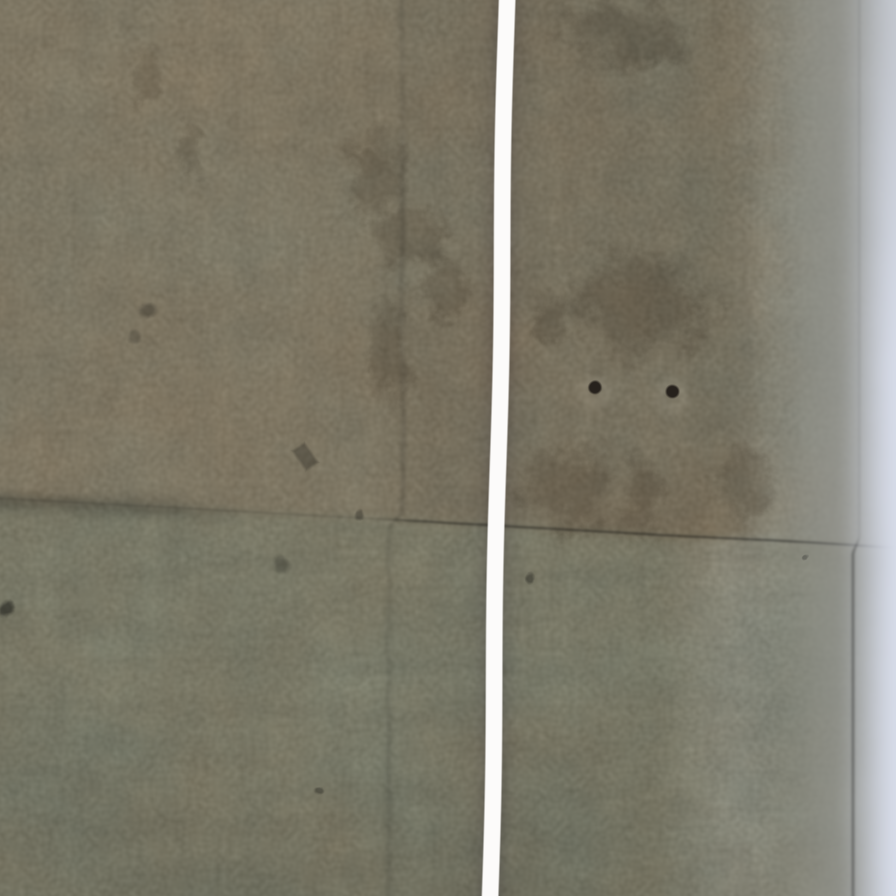
A Shadertoy shader for this texture:

```glsl
#define WARM_WALL vec3(0.490, 0.462, 0.388)
#define COOL_WALL vec3(0.475, 0.472, 0.402)
#define PALE_WALL vec3(0.535, 0.538, 0.495)
#define DAYLIGHT vec3(0.84, 0.86, 0.91)
#define STRIP_COLOR vec3(0.99, 0.985, 0.98)
#define STRIP_HALF_WIDTH 0.0093
#define GRAIN 0.045
#define MOTTLE 0.09
#define STAIN_DEPTH 0.17

// Stains: centre, radii
const vec4 STAINS[12] = vec4[12](
    vec4(0.420, 0.800, 0.035, 0.065), vec4(0.455, 0.735, 0.055, 0.035),
    vec4(0.495, 0.675, 0.035, 0.035), vec4(0.710, 0.660, 0.085, 0.070),
    vec4(0.635, 0.460, 0.060, 0.050), vec4(0.830, 0.460, 0.035, 0.045),
    vec4(0.615, 0.645, 0.022, 0.028), vec4(0.715, 0.450, 0.030, 0.050),
    vec4(0.163, 0.910, 0.025, 0.040), vec4(0.215, 0.835, 0.018, 0.030),
    vec4(0.700, 0.960, 0.080, 0.045), vec4(0.435, 0.610, 0.025, 0.070));

// Small pits: centre, radius, strength
const vec4 PITS[8] = vec4[8](
    vec4(0.165, 0.652, 0.011, 0.25), vec4(0.006, 0.320, 0.010, 0.45),
    vec4(0.594, 0.355, 0.007, 0.32), vec4(0.315, 0.370, 0.013, 0.22),
    vec4(0.354, 0.116, 0.006, 0.28), vec4(0.402, 0.427, 0.007, 0.25),
    vec4(0.150, 0.625, 0.009, 0.17), vec4(0.898, 0.378, 0.004, 0.30));

vec2 hashGradient(vec2 cell) {
    vec3 h = fract(cell.xyx * vec3(0.1031, 0.1030, 0.0973));
    h += dot(h, h.yzx + 33.33);
    return 2.0 * fract((h.xx + h.yz) * h.zy) - 1.0;
}

float gradientNoise(vec2 p) {
    vec2 i = floor(p), f = fract(p);
    vec2 w = f * f * f * (f * (f * 6.0 - 15.0) + 10.0);
    vec2 e = vec2(0.0, 1.0);
    float low = mix(dot(hashGradient(i), f), dot(hashGradient(i + e.yx), f - e.yx), w.x);
    float high = mix(dot(hashGradient(i + e), f - e), dot(hashGradient(i + 1.0), f - 1.0), w.x);
    return mix(low, high, w.y);
}

float fbm(vec2 p) {
    float sum = 0.0, amp = 0.6;
    for (int i = 0; i < 5; i++) {
        sum += amp * gradientNoise(p);
        p = mat2(1.6, 1.2, -1.2, 1.6) * p + 7.3;
        amp *= 0.55;
    }
    return sum;
}

float lineMask(float d, float width) {
    return exp(-d * d / (width * width));
}

float boltHole(vec2 p, float radius) {
    float aa = max(0.0018, 1.0 / iResolution.y);
    return 1.0 - smoothstep(radius - aa, radius + aa, length(p));
}

void mainImage(out vec4 fragColor, in vec2 fragCoord) {
    vec2 uv = fragCoord / iResolution.xy;
    float aa = max(0.0014, 1.0 / iResolution.x);
    float broad = fbm(uv * 5.0 + 3.7);
    float fine = fbm(uv * 28.0 + 11.0);
    vec2 warp = vec2(fbm(uv * 19.0), fbm(uv * 19.0 + 41.0));

    // Upper and lower slabs
    float seamY = 0.444 - 0.055 * uv.x + 0.002 * broad;
    float upper = smoothstep(-0.012, 0.012, uv.y - seamY);
    vec3 color = mix(COOL_WALL, WARM_WALL, upper);
    float middle = smoothstep(0.40, 0.48, uv.x) * (1.0 - smoothstep(0.83, 0.87, uv.x));
    color *= 1.0 - 0.055 * middle * upper;
    float paleEdge = mix(0.79, 0.865, upper);
    float pale = smoothstep(paleEdge - 0.07, paleEdge + 0.04, uv.x + 0.02 * warp.x);
    color = mix(color, PALE_WALL, pale * mix(0.65, 0.9, upper));
    color *= 1.0 - 0.06 * (1.0 - smoothstep(0.0, 0.35, uv.y)) * (1.0 - pale);

    // Mottling, trowel streaks and grain
    float streaks = fbm(uv * vec2(6.0, 32.0) + 19.0);
    float drips = fbm(uv * vec2(38.0, 5.0) + 5.0);
    float calm = 1.0 - 0.7 * smoothstep(0.84, 0.94, uv.x);
    color *= 1.0 + calm * (MOTTLE * broad + 0.085 * fine
           + 0.09 * streaks * (1.0 - 0.6 * upper) + 0.05 * drips);
    color += GRAIN * calm * gradientNoise(uv * 150.0);
    color += vec3(0.035, -0.005, -0.025) * fbm(uv * 6.0 + 60.0) * calm;

    // Ragged stains
    float stain = 0.0;
    for (int i = 0; i < 12; i++) {
        vec2 q = (uv - STAINS[i].xy + 0.035 * warp) / STAINS[i].zw;
        float ragged = length(q) + 0.9 * fine;
        stain = max(stain, 1.0 - smoothstep(0.45, 1.15, ragged));
    }
    color *= 1.0 - STAIN_DEPTH * stain * (0.7 + 0.8 * warp.y) * vec3(0.9, 1.0, 1.1);

    // Pits and the slanted chip
    for (int i = 0; i < 8; i++) {
        float d = length(uv - PITS[i].xy + 0.012 * warp) / PITS[i].z;
        color *= 1.0 - PITS[i].w * (1.0 - smoothstep(0.4, 1.1, d));
    }
    vec2 chip = mat2(0.82, -0.57, 0.57, 0.82) * (uv - vec2(0.341, 0.490)) + 0.004 * warp;
    vec2 chipGap = abs(chip) - vec2(0.008, 0.013);
    color *= 1.0 - 0.25 * (1.0 - smoothstep(-0.002, 0.003, max(chipGap.x, chipGap.y)));

    // Casting joints
    float seamDist = uv.y - seamY;
    float leftPart = 1.0 - smoothstep(0.12, 0.34, uv.x);
    float rightPart = smoothstep(0.42, 0.47, uv.x);
    color *= 1.0 - 0.20 * leftPart * lineMask(seamDist + 0.003 + 0.01 * warp.x, 0.012);
    color *= 1.0 - (0.08 + 0.20 * rightPart) * lineMask(seamDist, 0.0022);
    float jointX = mix(0.434, 0.449, upper);
    color *= 1.0 - (0.09 + 0.12 * drips) * lineMask(uv.x - jointX + 0.004 * warp.x, 0.004);
    float edgeX = mix(0.952, 0.959, upper);

    // Daylight along the right side
    float glow = smoothstep(0.93, 1.005, uv.x + 0.006 * broad);
    float glowHeight = mix(1.0, 0.72, smoothstep(0.55, 1.0, uv.y));
    color = mix(color, vec3(0.64, 0.65, 0.66), 0.45 * smoothstep(0.86, 0.97, uv.x));
    color = mix(color, DAYLIGHT, glow * glowHeight);
    color *= 1.0 - mix(0.24, 0.05, upper) * lineMask(uv.x - edgeX, 0.0025);

    // Pair of bolt holes with worn rims
    for (int i = 0; i < 2; i++) {
        vec2 q = uv - vec2(0.664 + 0.086 * float(i), 0.568 - 0.005 * float(i));
        color += 0.045 * lineMask(length(q + vec2(0.0, 0.006)) - 0.012, 0.008);
        color = mix(color, vec3(0.15, 0.13, 0.11), boltHole(q + 0.002 * warp, 0.0072));
    }

    // Luminous vertical strip
    float stripX = 0.547 + 0.0185 * uv.y + 0.0012 * sin(uv.y * 13.0);
    float stripDist = abs(uv.x - stripX) - STRIP_HALF_WIDTH;
    color *= 1.0 - vec3(0.14, 0.15, 0.12) * exp(-max(stripDist, 0.0) / 0.009);
    color = mix(color, STRIP_COLOR, 1.0 - smoothstep(-aa, aa, stripDist));
    fragColor = vec4(clamp(color, 0.0, 1.0), 1.0);
}
```
